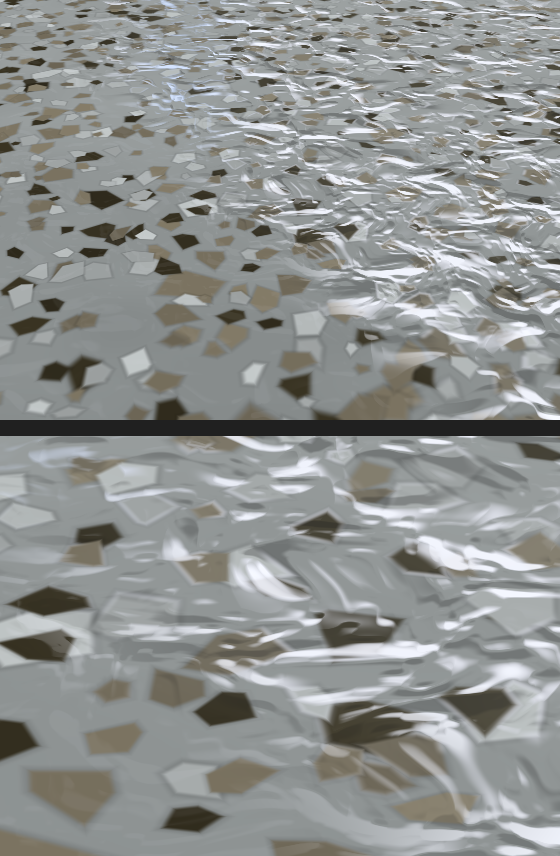
Top: the whole. Bottom: its middle third, enlarged.
Reproduce this texture procedurally as a Shadertoy shader.

```glsl
const vec3 FLOOR_NEAR = vec3(0.53, 0.55, 0.55);
const vec3 FLOOR_FAR  = vec3(0.60, 0.62, 0.62);
const vec3 DARK_CHIP  = vec3(0.20, 0.18, 0.12);
const vec3 TAN_CHIP   = vec3(0.47, 0.44, 0.37);
const vec3 PALE_CHIP  = vec3(0.69, 0.71, 0.71);
const vec3 WHITE_SKY  = vec3(0.87, 0.88, 0.92);
const vec3 BLUE_SKY   = vec3(0.70, 0.78, 0.92);
const float HORIZON = 1.6;      // height of the vanishing line
const float CAMERA = 2.1;       // camera height above the floor
const float CHIP_SCALE = 9.0;
const float CHIP_DENSITY = 0.62;
const float SHARP_BLUR = 0.0026;
const float NEAR_BLUR = 0.008;
const int LAYERS = 3;
const int SIDES = 5;
const float TAU = 6.28319;

float hash(vec2 p) {
    return fract(sin(dot(p, vec2(127.1, 311.7))) * 43758.5453);
}

float noise(vec2 p) {
    vec2 i = floor(p), f = fract(p);
    f = f * f * (3.0 - 2.0 * f);
    return mix(mix(hash(i), hash(i + vec2(1, 0)), f.x),
               mix(hash(i + vec2(0, 1)), hash(i + vec2(1, 1)), f.x), f.y);
}

mat2 rotate(float a) {
    float c = cos(a), s = sin(a);
    return mat2(c, s, -s, c);
}

// Wrinkled wet coating; octaves finer than the blur fade out
float relief(vec2 p, float blur) {
    vec2 warp = vec2(noise(p * 1.3 + 7.0), noise(p * 1.3 + 31.0)) - 0.5;
    float h = 0.0, freq = 1.6, amp = 0.5;
    for (int i = 0; i < 3; i++) {
        float n = noise((p + 0.7 * warp) * freq + 13.0 * float(i));
        float keep = 1.0 - smoothstep(0.2, 0.65, freq * blur);
        h += amp * keep * (n + 0.6 * abs(2.0 * n - 1.0));
        freq *= 2.3;
        amp *= 0.5;
    }
    return h;
}

// Signed distance to an irregular convex chip
float chipShape(vec2 v, vec2 id) {
    float size = mix(0.14, 0.37, hash(id + 3.3));
    v *= rotate(TAU * hash(id + 5.1));
    v.x *= mix(0.75, 1.35, hash(id + 8.7));
    float d = -1.0;
    for (int k = 0; k < SIDES; k++) {
        vec2 seed = id + 11.3 * float(k + 1);
        float a = TAU * (float(k) + 0.7 * hash(seed)) / float(SIDES);
        d = max(d, dot(v, vec2(cos(a), sin(a))) - size * mix(0.6, 1.1, hash(seed + 2.9)));
    }
    return d;
}

vec3 chipColor(vec2 id) {
    float kind = hash(id + 21.7);
    vec3 c = kind < 0.25 ? DARK_CHIP : kind < 0.66 ? TAN_CHIP : PALE_CHIP;
    return c * mix(0.88, 1.12, hash(id + 14.2));
}

// Scatters chips over the colour; returns the strength of their rims
float scatterChips(inout vec3 col, vec2 ground, float soft) {
    float rim = 0.0;
    for (int l = 0; l < LAYERS; l++) {
        float layer = float(l);
        vec2 p = rotate(0.9 * layer) * ground * (1.0 + 0.2 * layer) + 37.0 * layer;
        vec2 cell = floor(p);
        for (int n = 0; n < 9; n++) {
            vec2 id = cell + vec2(n % 3, n / 3) - 1.0;
            if (hash(id + 1.7) > CHIP_DENSITY) continue;
            vec2 center = id + mix(vec2(0.2), vec2(0.8), vec2(hash(id + 4.4), hash(id + 9.6)));
            float d = chipShape(p - center, id);
            float cover = 1.0 - smoothstep(-soft, soft, d);
            col *= 1.0 - 0.12 * (1.0 - smoothstep(0.0, 0.05 + soft, abs(d)));
            col = mix(col, chipColor(id), cover);
            rim = max(rim * (1.0 - cover), 1.0 - smoothstep(0.0, 0.03 + soft, abs(d)));
        }
    }
    return rim;
}

void mainImage(out vec4 fragColor, in vec2 fragCoord) {
    vec2 uv = fragCoord / iResolution.y;
    float x = uv.x - 0.5 * iResolution.x / iResolution.y + 0.667;

    // Floor in perspective, with shallow focus
    float depth = HORIZON - uv.y;
    vec2 ground = CHIP_SCALE * vec2(x - 0.667, CAMERA) / depth;
    vec2 stretch = CHIP_SCALE * vec2(1.0, CAMERA / depth) / depth;
    float blur = SHARP_BLUR + NEAR_BLUR * (1.0 - smoothstep(0.0, 0.4, uv.y));
    float soft = blur * sqrt(stretch.x * stretch.y);

    // Base coat and chips
    vec3 col = mix(FLOOR_NEAR, FLOOR_FAR, smoothstep(0.1, 1.0, uv.y));
    col *= 0.97 + 0.06 * noise(ground * 0.8);
    float rim = scatterChips(col, ground, soft);

    // Wet area and its brightest zones
    float border = 0.22 + 0.9 * pow(max(1.0 - uv.y, 0.0), 1.2);
    float wet = smoothstep(-0.14, 0.16, x - border + 0.2 * (noise(ground * 0.7) - 0.5));
    float streak = exp(-pow((x - 0.43) / 0.13, 2.0)) * smoothstep(0.5, 0.75, uv.y);
    float hot = exp(-dot(vec2(x - 1.02, uv.y - 0.4), vec2(x - 1.02, uv.y - 0.4)) / 0.05);
    hot += 0.6 * smoothstep(0.8, 1.3, x) * smoothstep(0.7, 1.0, uv.y) + 0.4 * streak;

    // Sky caught on slopes and chip rims
    float eps = max(0.06, soft);
    float slope = (relief(ground + vec2(0.3, 1.0) * eps, blur * stretch.y)
                 - relief(ground, blur * stretch.y)) / eps;
    float glint = smoothstep(0.15, 1.25, slope + 0.45 * hot);
    float sparkle = rim * smoothstep(0.4, 0.75, noise(ground * 3.1 + 5.0));
    float gloss = mix(0.06, 0.85, wet);
    col *= 1.0 - 0.28 * wet * smoothstep(0.3, 1.5, -slope);
    col = mix(col, FLOOR_FAR * 1.08, 0.16 * wet + 0.12 * hot * wet);
    vec3 sky = mix(WHITE_SKY, BLUE_SKY, 0.8 * streak);
    col = mix(col, sky, gloss * max(glint, 0.6 * sparkle));
    col += 0.12 * wet * glint * smoothstep(0.9, 1.8, slope + 0.4 * hot);

    fragColor = vec4(clamp(col, 0.0, 1.0), 1.0);
}
```
